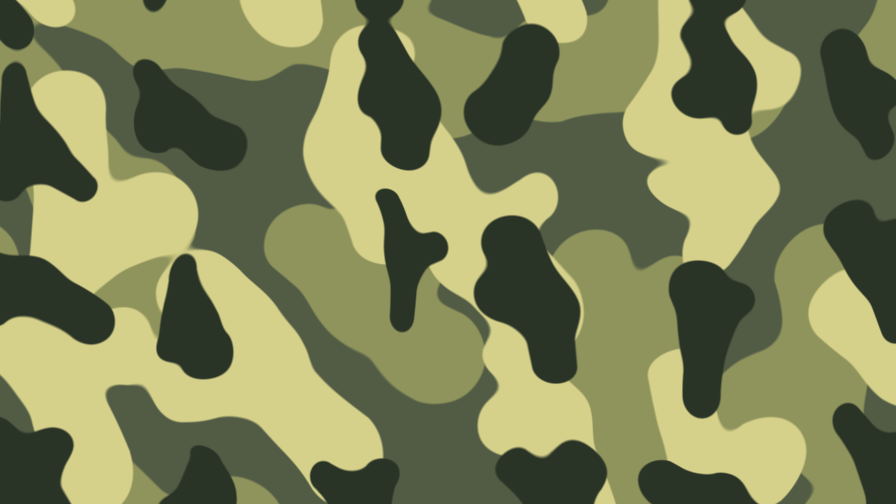
Give the GLSL for this pattern, as a WebGL 1 fragment shader.

```glsl
precision highp float;

uniform vec2 u_resolution;

#define JITTER 0.6        // scatter of patch centres within their cells
#define BEND 1.1          // random turn of each arm, radians
#define FILLET 0.10       // rounding where arms meet, in cells
#define WOBBLE 0.05       // size of the outline distortion
#define WOBBLE_FREQ 5.5
#define EDGE 0.0028       // half width of the soft edge
#define DARK_CELL 0.35
#define SAND_CELL 0.45
#define OLIVE_CELL 0.46

const float HALF_PI = 1.5708;
const vec3 MOSS  = vec3(0.32, 0.36, 0.27);
const vec3 OLIVE = vec3(0.56, 0.58, 0.36);
const vec3 SAND  = vec3(0.84, 0.82, 0.54);
const vec3 DARK  = vec3(0.16, 0.20, 0.15);

vec2 hash2(vec2 cell, float seed) {
  vec2 q = vec2(dot(cell, vec2(127.1, 311.7)), dot(cell, vec2(269.5, 183.3)));
  return fract(sin(q + seed * 17.3) * 43758.5453);
}

// Two independent channels of smooth value noise
vec2 noise2(vec2 p, float seed) {
  vec2 i = floor(p), f = fract(p);
  f = f * f * f * (f * (f * 6.0 - 15.0) + 10.0);
  vec2 low  = mix(hash2(i, seed), hash2(i + vec2(1.0, 0.0), seed), f.x);
  vec2 high = mix(hash2(i + vec2(0.0, 1.0), seed), hash2(i + 1.0, seed), f.x);
  return mix(low, high, f.y);
}

float smoothMin(float a, float b, float k) {
  float h = max(k - abs(a - b), 0.0) / k;
  return min(a, b) - h * h * k * 0.25;
}

// Rounded arm from the origin to tip, with a changing radius
float armDistance(vec2 p, vec2 tip, float rootRadius, float tipRadius) {
  float h = clamp(dot(p, tip) / dot(tip, tip), 0.0, 1.0);
  return length(p - tip * h) - mix(rootRadius, tipRadius, h);
}

// Distance to scattered three-armed patches; width and reach are in cells
float patches(vec2 p, float cellSize, float width, float reach,
              float tilt, float spread, float seed) {
  p += WOBBLE * (noise2(p * WOBBLE_FREQ, seed + 9.0) - 0.5);
  vec2 q = p / cellSize + seed;
  vec2 home = floor(q);
  float d = 4.0;
  for (int y = -1; y <= 1; y++) {
    for (int x = -1; x <= 1; x++) {
      vec2 cell = home + vec2(float(x), float(y));
      vec2 centre = cell + 0.5 + JITTER * (hash2(cell, seed) - 0.5);
      vec2 pose = hash2(cell, seed + 1.0);
      float side = pose.y < 0.5 ? -1.0 : 1.0;
      float rootRadius = width * (0.75 + 0.4 * fract(pose.y * 7.0));
      for (int i = 0; i < 3; i++) {
        float arm = float(i);
        vec2 shape = hash2(cell, seed + 2.0 + arm);
        float angle = tilt + (pose.x - 0.5) * spread
                    + arm * HALF_PI * side + (shape.x - 0.5) * BEND;
        float span = reach * (0.7 + 0.6 * shape.y) * (i == 1 ? 0.65 : 1.0);
        float tipRadius = width * (0.6 + 0.8 * fract(shape.x * 13.0));
        vec2 tip = span * vec2(cos(angle), sin(angle));
        d = smoothMin(d, armDistance(q - centre, tip, rootRadius, tipRadius), FILLET);
      }
    }
  }
  return d * cellSize;
}

float cover(float d) {
  return 1.0 - smoothstep(-EDGE, EDGE, d);
}

void main() {
  vec2 p = gl_FragCoord.xy / u_resolution.y;

  // Layers from the ground up
  vec3 color = MOSS;
  color = mix(color, OLIVE, cover(patches(p, OLIVE_CELL, 0.20, 0.42, -0.8, 1.4, 3.7)));
  color = mix(color, SAND, cover(patches(p, SAND_CELL, 0.155, 0.42, -1.35, 0.9, 11.2)));
  color = mix(color, DARK, cover(patches(p, DARK_CELL, 0.122, 0.29, -1.0, 1.0, 23.4)));

  gl_FragColor = vec4(color, 1.0);
}
```
